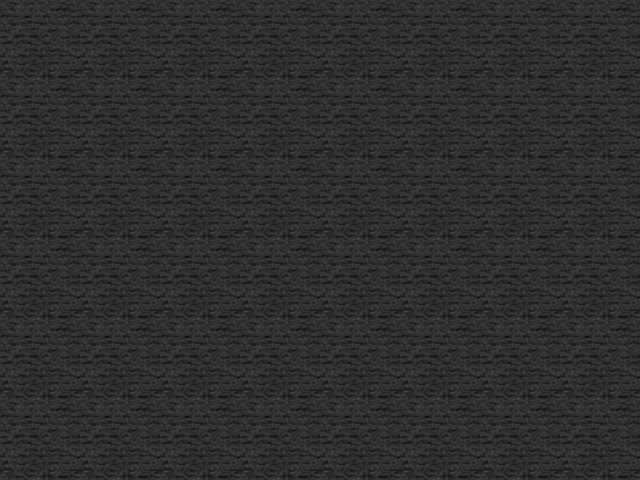
Reproduce this texture procedurally as a Shadertoy shader.

```glsl
// Charcoal ribbed paper: a square swatch repeated 8 across and 6 down.
// Each swatch has 12 wavering horizontal ribs with broken dark grooves,
// fibrous grain from wrapping gradient noise, and a few scattered pits.

const vec2 REPEATS = vec2(8.0, 6.0);
const float RIBS = 12.0;
const int PITS = 9;
const int SUBSAMPLES = 2;
const float TAU = 6.2831853;

const vec3 PAPER = vec3(0.190);
const vec3 DARKEST = vec3(0.065);
const vec3 LIGHTEST = vec3(0.300);

// Integer hash of a lattice cell and seed, giving 0 to 1.
float hash(ivec2 cell, int seed) {
    uint h = uint(cell.x) * 1597334677u ^ uint(cell.y) * 3812015801u;
    h ^= uint(seed) * 2654435769u;
    h = (h ^ (h >> 16)) * 2246822519u;
    h = (h ^ (h >> 13)) * 3266489917u;
    h ^= h >> 16;
    return float(h >> 8) / 16777216.0;
}

// Contribution of one lattice corner: its gradient along the offset.
float corner(ivec2 cell, ivec2 period, vec2 offset, int seed) {
    ivec2 wrapped = (cell + period) % period;
    float angle = TAU * hash(wrapped, seed);
    return dot(vec2(cos(angle), sin(angle)), offset);
}

// Gradient noise over the unit square, wrapping on both axes.
float noise(vec2 uv, ivec2 period, int seed) {
    vec2 q = uv * vec2(period);
    ivec2 cell = ivec2(floor(q));
    vec2 f = fract(q);
    vec2 u = f * f * f * (f * (f * 6.0 - 15.0) + 10.0);
    float a = corner(cell, period, f, seed);
    float b = corner(cell + ivec2(1, 0), period, f - vec2(1, 0), seed);
    float c = corner(cell + ivec2(0, 1), period, f - vec2(0, 1), seed);
    float d = corner(cell + ivec2(1, 1), period, f - vec2(1, 1), seed);
    return mix(mix(a, b, u.x), mix(c, d, u.x), u.y);
}

// Relief of the ribs: soft crests parted by intermittent thin grooves.
float ribs(vec2 uv, float count) {
    float waver = 0.35 * noise(uv, ivec2(6, 12), 1)
                + 0.22 * noise(uv, ivec2(17, 12), 2);
    float phase = fract(uv.y * count + waver);
    float groove = 1.0 - smoothstep(0.06, 0.27, abs(phase - 0.5));
    float broken = smoothstep(-0.22, 0.35, noise(uv, ivec2(9, 12), 3));
    float crest = cos(TAU * (phase - 0.08));
    return 0.010 * crest - 0.068 * groove * broken;
}

// Fibres and mottling, from fine grain to broad tone.
float grain(vec2 uv) {
    return 0.100 * noise(uv, ivec2(30, 40), 4)
         + 0.055 * noise(uv, ivec2(11, 24), 5)
         + 0.025 * noise(uv, ivec2(3, 5), 6);
}

// Flattened dark pits, each with a faint lit lower lip.
float pits(vec2 uv, int count) {
    float relief = 0.0;
    for (int i = 0; i < count; i++) {
        vec2 centre = vec2(hash(ivec2(i, 0), 7), hash(ivec2(i, 1), 7));
        vec2 size = vec2(0.030, 0.014) * mix(0.7, 1.3, hash(ivec2(i, 2), 7));
        vec2 d = (fract(uv - centre + 0.5) - 0.5) / size;
        vec2 lip = d + vec2(0.0, 1.7);
        relief += 0.035 * exp(-dot(lip, lip)) - 0.070 * exp(-dot(d, d));
    }
    return relief;
}

vec3 paper(vec2 uv) {
    float relief = ribs(uv, RIBS) + grain(uv) + pits(uv, PITS);
    return clamp(PAPER + relief, DARKEST, LIGHTEST);
}

void mainImage(out vec4 fragColor, in vec2 fragCoord) {
    // Average a small grid of samples to smooth the fine detail.
    vec3 sum = vec3(0.0);
    for (int y = 0; y < SUBSAMPLES; y++) {
        for (int x = 0; x < SUBSAMPLES; x++) {
            vec2 jitter = (vec2(x, y) + 0.5) / float(SUBSAMPLES) - 0.5;
            vec2 canvas = (fragCoord + jitter) / iResolution.xy;
            sum += paper(fract(canvas * REPEATS));
        }
    }
    fragColor = vec4(sum / float(SUBSAMPLES * SUBSAMPLES), 1.0);
}
```
